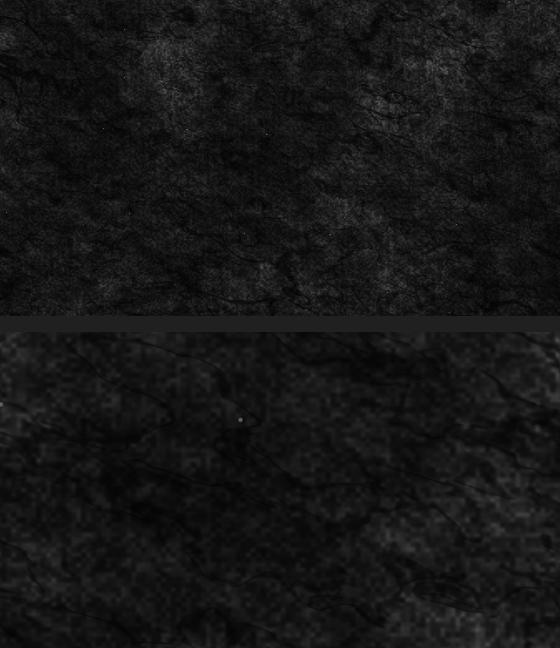
Top, the full canvas; bottom, a detail of the centre.
A Shadertoy shader for this texture:

```glsl
const float BASE_TONE = 0.096;
const float SPECK_TONE = 0.38;
const float CRACK_TILT = -0.3;

float hash(vec2 p) {
    return fract(sin(dot(p, vec2(127.1, 311.7))) * 43758.5453);
}

float valueNoise(vec2 p) {
    vec2 cell = floor(p);
    vec2 f = fract(p);
    f = f * f * (3.0 - 2.0 * f);
    float low = mix(hash(cell), hash(cell + vec2(1, 0)), f.x);
    float high = mix(hash(cell + vec2(0, 1)), hash(cell + vec2(1, 1)), f.x);
    return mix(low, high, f.y);
}

// Layered noise, normalised to 0..1
float fbm(vec2 p, int octaves, float gain) {
    float sum = 0.0, total = 0.0, weight = 1.0;
    for (int i = 0; i < octaves; i++) {
        sum += weight * valueNoise(p);
        total += weight;
        weight *= gain;
        p = mat2(1.6, 1.2, -1.2, 1.6) * p + 17.3;
    }
    return sum / total;
}

vec2 rotate(vec2 p, float angle) {
    float c = cos(angle), s = sin(angle);
    return vec2(c * p.x + s * p.y, c * p.y - s * p.x);
}

// Dark veins along the mid level of stretched, warped noise
float cracks(vec2 p, float frequency, float width, float seed) {
    vec2 q = rotate(p, CRACK_TILT) * vec2(0.55, 1.0) * frequency + seed;
    q += 0.7 * vec2(valueNoise(q * 1.7 + 5.2), valueNoise(q * 1.7 + 31.8));
    float level = fbm(q, 4, 0.5);
    return 1.0 - smoothstep(0.0, width, abs(level - 0.5));
}

// Rare bright mineral points, one candidate per cell
float specks(vec2 p, float frequency, float share) {
    vec2 cell = floor(p * frequency);
    vec2 centre = 0.25 + 0.5 * vec2(hash(cell + 3.1), hash(cell + 8.7));
    float size = mix(0.1, 0.24, hash(cell + 14.9));
    float d = length(fract(p * frequency) - centre);
    float present = step(1.0 - share, hash(cell + 21.3));
    return present * (1.0 - smoothstep(size * 0.3, size, d));
}

void mainImage(out vec4 fragColor, in vec2 fragCoord) {
    vec2 p = fragCoord / iResolution.y;

    // Broad worn patches, mid-size mottling and fine grit
    float clouds = fbm(p * vec2(4.2, 3.0) + 2.7, 4, 0.55) - 0.5;
    float mottling = fbm(rotate(p, CRACK_TILT) * vec2(17.0, 27.0), 4, 0.7) - 0.5;
    float grit = valueNoise(p * 190.0 + 7.0) - 0.5;
    float scratches = valueNoise(rotate(p, 0.35) * vec2(150.0, 35.0)) - 0.5;
    float worn = smoothstep(0.02, 0.2, clouds);

    float exposure = 1.3 * clouds + 1.7 * mottling + 1.0 * grit;
    exposure += worn * (0.15 + 0.5 * scratches);

    // Long broken fissures over a net of small wrinkles
    float broken = smoothstep(0.35, 0.65, valueNoise(p * 5.0 + 40.0));
    exposure -= 0.85 * broken * cracks(p, 7.0, 0.03, 11.0);
    exposure -= 0.6 * cracks(p, 24.0, 0.06, 63.0);

    float tone = BASE_TONE * exp(exposure);
    tone = mix(tone, SPECK_TONE, specks(p, 60.0, 0.004));
    fragColor = vec4(vec3(tone), 1.0);
}
```
